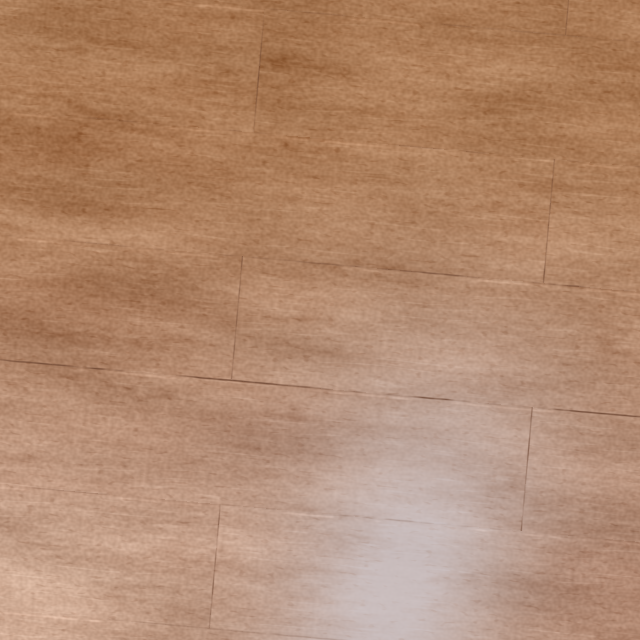
Give the GLSL for this texture, as a WebGL 2 fragment shader.

```glsl
#version 300 es
precision highp float;
// Slightly tilted wood plank floor laid in a half-offset running bond.
// Long fine gradient noise makes the grain, faint broken seams divide the
// planks, and a soft cool reflection spreads over the lower part.

#define TILT 0.089           // rotation of the rows, radians
#define ROW_HEIGHT 0.1945    // plank width in canvas units
#define ROW_START -0.0235    // first seam, measured from the top
#define PLANK_LENGTH 0.944
#define JOINT_START 0.413    // end joint of the even rows
#define SEAM_WIDTH 0.0021
#define GRAIN_STRENGTH 0.105
#define WEAVE_STRENGTH 0.058
#define PLANK_VARIATION 0.014
#define BLOTCH_STRENGTH 0.080
#define GLARE_STRENGTH 0.80

uniform vec2 u_resolution;
out vec4 fragColor;

const vec3 WARM_OAK = vec3(0.670, 0.484, 0.340);
const vec3 ROSY_OAK = vec3(0.698, 0.540, 0.448);
const vec3 PALE_OAK = vec3(0.835, 0.695, 0.605);
const vec3 SEAM_BROWN = vec3(0.390, 0.240, 0.165);
const vec3 GLARE_WHITE = vec3(0.800, 0.770, 0.785);

float hash(vec2 p) {
    vec3 q = fract(p.xyx * vec3(0.1031, 0.1030, 0.0973));
    q += dot(q, q.yzx + 33.33);
    return fract((q.x + q.y) * q.z);
}

vec2 gradient(vec2 cell) {
    float angle = 6.28319 * hash(cell);
    return vec2(cos(angle), sin(angle));
}

// Gradient noise, roughly -0.7 to 0.7
float noise(vec2 p) {
    vec2 i = floor(p), f = fract(p);
    vec2 w = f * f * f * (f * (f * 6.0 - 15.0) + 10.0);
    vec2 e = vec2(1.0, 0.0);
    float a = dot(gradient(i), f);
    float b = dot(gradient(i + e.xy), f - e.xy);
    float c = dot(gradient(i + e.yx), f - e.yx);
    float d = dot(gradient(i + e.xx), f - e.xx);
    return mix(mix(a, b, w.x), mix(c, d, w.x), w.y);
}

// Brightness of the wood: bands, streaks and pores along the plank
float woodGrain(vec2 p) {
    p.y += 0.006 * noise(p * vec2(6.0, 14.0));
    float grain = 0.0, weight = 0.36;
    vec2 scale = vec2(2.6, 22.0);
    for (int i = 0; i < 5; i++) {
        grain += weight * noise(p * scale + float(i) * 17.3);
        scale *= vec2(2.15, 1.75);
        weight *= 0.95;
    }
    float figure = smoothstep(0.08, 0.5, noise(p * vec2(6.0, 24.0) + 41.0));
    float flecks = 0.6 + 1.5 * noise(p * vec2(34.0, 100.0) + 7.0);
    float paleStreak = smoothstep(0.22, 0.52, noise(p * vec2(11.0, 170.0) + 83.0));
    float pores = smoothstep(0.22, 0.55, noise(p * vec2(62.0, 170.0) + 29.0));
    return grain + 0.36 * paleStreak - 0.5 * pores - 0.45 * figure * flecks;
}

// Antialiased line of a given width at a distance from its centre
float seamLine(float dist, float width, float pixel) {
    return 1.0 - smoothstep(0.5 * width - pixel, 0.5 * width + pixel, abs(dist));
}

float glow(vec2 p, vec2 centre, vec2 radius) {
    vec2 q = (p - centre) / radius;
    return exp(-dot(q, q));
}

void main() {
    vec2 uv = gl_FragCoord.xy / u_resolution;
    float pixel = 1.0 / min(u_resolution.x, u_resolution.y);
    vec2 top = vec2(uv.x, 1.0 - uv.y);
    float c = cos(TILT), s = sin(TILT);
    vec2 floorPos = vec2(c * top.x + s * top.y, c * top.y - s * top.x);

    // Plank layout
    float across = (floorPos.y - ROW_START) / ROW_HEIGHT;
    float row = floor(across);
    float along = (floorPos.x - JOINT_START) / PLANK_LENGTH - 0.5 * mod(row, 2.0);
    float seed = hash(vec2(floor(along), row) + 11.0);

    // Floor tone, pale near corner, darker patches and plank differences
    vec3 color = mix(WARM_OAK, ROSY_OAK, smoothstep(0.15, 0.85, top.y));
    color = mix(color, PALE_OAK, 0.85 * glow(top, vec2(0.02, 0.93), vec2(0.38, 0.19)));
    float patches = glow(top, vec2(0.10, 0.48), vec2(0.25, 0.08)) + glow(top, vec2(0.08, 0.23), vec2(0.25, 0.07));
    patches += glow(top, vec2(0.42, 0.67), vec2(0.14, 0.05)) + glow(top, vec2(0.95, 0.93), vec2(0.14, 0.10));
    color -= 0.5 * BLOTCH_STRENGTH * patches * vec3(0.8, 1.0, 1.0);
    color += BLOTCH_STRENGTH * noise(floorPos * vec2(4.0, 13.0) + 5.0);
    color += PLANK_VARIATION * (2.0 * seed - 1.0);

    // Grain, then a fine woven surface texture
    float grain = woodGrain(floorPos + seed * vec2(37.0, 19.0));
    color += GRAIN_STRENGTH * grain * vec3(0.85, 1.0, 1.05);
    float weave = noise(floorPos * vec2(160.0, 200.0)) + 0.6 * noise(floorPos * vec2(75.0, 115.0) + 3.0);
    color += WEAVE_STRENGTH * weave;

    // Reflection, leaning to the right as it rises
    vec2 lean = vec2(top.x - 0.25 * (0.95 - top.y), top.y);
    float glare = glow(lean, vec2(0.61, 0.95), vec2(0.17, 0.26));
    glare += 0.30 * glow(top, vec2(0.67, 0.68), vec2(0.28, 0.26));
    glare *= 1.0 + 0.2 * grain;
    color = mix(color, GLARE_WHITE, clamp(GLARE_STRENGTH * glare, 0.0, 0.85));

    // Long seams: mostly worn away, open and dark along the middle rows
    float seamRow = round(across);
    float wear = noise(vec2(floorPos.x * 8.0, seamRow * 7.37 + 2.6));
    wear += 0.7 * noise(vec2(floorPos.x * 37.0, seamRow * 3.19 + 8.4));
    float rowDist = (across - seamRow) * ROW_HEIGHT + 0.0008 * noise(floorPos * 40.0);
    float openFrom = 1.55 - 0.5 * seamRow;
    float open = exp(-pow((seamRow - 2.6) / 0.7, 2.0)) * smoothstep(openFrom - 0.1, openFrom + 0.1, floorPos.x);
    float seamDark = 0.20 * smoothstep(-0.1, 0.35, wear) + 0.85 * open * smoothstep(-0.4, 0.25, wear);
    float longSeam = seamDark * seamLine(rowDist, SEAM_WIDTH, pixel);
    float paleEdge = seamLine(rowDist - 2.0 * SEAM_WIDTH, 1.5 * SEAM_WIDTH, pixel);
    color += 0.06 * paleEdge * smoothstep(0.1, -0.3, wear);

    // End joints: thin and broken
    float jointDist = (along - round(along)) * PLANK_LENGTH;
    float jointWear = noise(vec2(row * 5.3 + 1.7, floorPos.y * 30.0));
    float endJoint = (0.36 + 0.6 * jointWear) * seamLine(jointDist, 0.8 * SEAM_WIDTH, pixel);
    color = mix(color, SEAM_BROWN, clamp(max(longSeam, endJoint), 0.0, 1.0));

    fragColor = vec4(clamp(color, 0.0, 1.0), 1.0);
}
```
